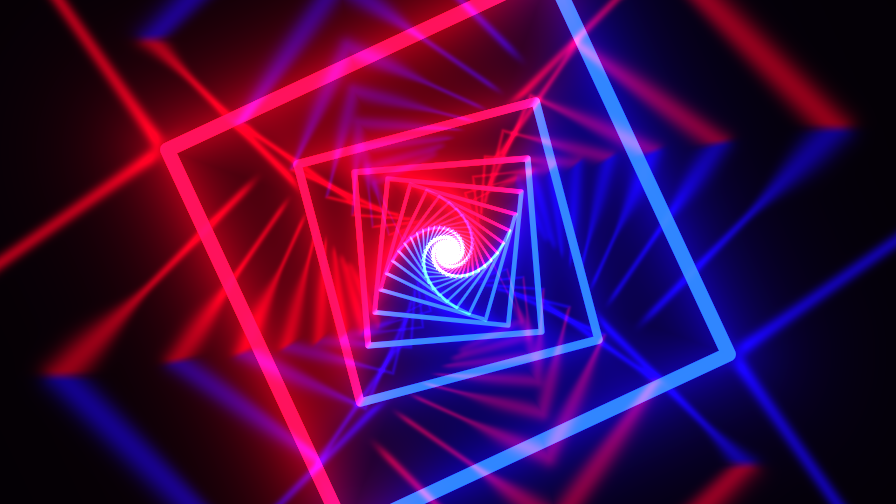
Give the GLSL for this background, as a WebGL 1 fragment shader.

```glsl
precision highp float;
// Twisting tunnel of red and blue neon square frames with blurred mirror reflections.

uniform vec2 u_resolution;

// Tunnel geometry, in canvas heights
const float FRONT_SIZE = 0.419;    // half side of the nearest frame
const float DEPTH_STEP = 0.715;    // perspective shrink per frame
const float FRONT_ANGLE = 0.436;   // rotation of the nearest frame
const float TWIST = 0.178;         // rotation lost per frame
const float TUBE = 0.0345;         // tube half width relative to frame size
const float MIRROR_ANGLE = 0.5236; // direction of the first mirror wall
const float HALF_PI = 1.570796;
const int FRAMES = 40;
const int MIRROR_FRAMES = 9;
const int WALLS = 4;

// Light
const float GLOW_GAIN = 0.68;
const float GLOW_REACH = 0.23;
const float GLOW_FADE = 0.25;
const float MIRROR_GAIN = 0.62;
const float MIRROR_BLUR = 0.11;
const float CORE_RADIUS = 0.021;

const vec3 NIGHT = vec3(0.015, 0.0, 0.02);
const vec3 RED_TUBE = vec3(1.0, 0.07, 0.26);
const vec3 BLUE_TUBE = vec3(0.12, 0.52, 1.0);
const vec3 RED_GLOW = vec3(1.0, 0.0, 0.12);
const vec3 BLUE_GLOW = vec3(0.08, 0.01, 0.95);
const vec3 CREAM = vec3(1.0, 0.86, 0.8);

float frameSize(float k) {
  return FRONT_SIZE / (1.0 + DEPTH_STEP * k);
}

vec2 direction(float angle) {
  return vec2(cos(angle), sin(angle));
}

// Rotates a point into the axes of frame k
vec2 toFrame(vec2 p, float k) {
  vec2 axis = direction(FRONT_ANGLE - TWIST * k);
  return vec2(dot(p, axis), dot(p, vec2(-axis.y, axis.x)));
}

float boxDistance(vec2 q, float size) {
  vec2 d = abs(q) - size;
  return length(max(d, 0.0)) + min(max(d.x, d.y), 0.0);
}

// One on the red sides of a frame, zero on the blue sides
float redSide(vec2 q, float size, float softness) {
  return smoothstep(-softness, softness, (q.y - q.x) / size);
}

// Tube and surrounding glow of frame k
vec3 neonFrame(vec2 p, float k, float pixel) {
  float size = frameSize(k);
  vec2 q = toFrame(p, k);
  float d = abs(boxDistance(q, size));
  float width = TUBE * size;
  float tube = clamp(0.5 + (width - d) / pixel, 0.0, 1.0) * min(1.0, 2.0 * width / pixel);
  vec3 tubeColor = mix(BLUE_TUBE, RED_TUBE, redSide(q, size, 0.06));
  tubeColor = mix(tubeColor, CREAM, 0.75 * smoothstep(11.0, 24.0, k));
  vec3 glowColor = mix(BLUE_GLOW, RED_GLOW, redSide(q, size, 0.6));
  float glow = GLOW_GAIN / (1.0 + GLOW_FADE * k) * exp(-d / (GLOW_REACH * size));
  return tube * tubeColor + glow * glowColor;
}

// Image of frame k in one wall, softer with distance from that wall
vec3 mirrorFrame(vec2 p, float k, float wall) {
  float size = frameSize(k);
  vec2 normal = direction(MIRROR_ANGLE + HALF_PI * wall);
  vec2 q = toFrame(reflect(p - 2.0 * size * normal, normal), k);

  // Open the side that touches the wall
  vec2 open = direction(HALF_PI * wall);
  float along = dot(q, open);
  q -= open * clamp(along, 0.0, size);
  float visible = 1.0 - smoothstep(1.05, 1.35, along / size);
  visible *= smoothstep(0.0, 0.1, boxDistance(toFrame(p, k), size) / size);

  float blur = MIRROR_BLUR * smoothstep(2.2, 3.1, dot(p, normal) / size);
  float d = boxDistance(q, size) / (size * (TUBE + blur));
  float light = MIRROR_GAIN * exp(-0.13 * k - d * d);
  return light * visible * mix(BLUE_GLOW, RED_GLOW, redSide(q, size, 0.08));
}

void main() {
  vec2 p = (gl_FragCoord.xy - 0.5 * u_resolution) / u_resolution.y;
  float pixel = 1.0 / u_resolution.y;
  vec3 color = NIGHT;

  // Reflections in the four walls
  for (int w = 0; w < WALLS; w++) {
    for (int k = 0; k < MIRROR_FRAMES; k++) {
      color += mirrorFrame(p, float(k), float(w));
    }
  }

  // Receding frames
  for (int k = 0; k < FRAMES; k++) {
    color += neonFrame(p, float(k), pixel);
  }

  // White light at the far end
  float r = length(p);
  color += 1.6 * exp(-r * r / (CORE_RADIUS * CORE_RADIUS));
  color += 0.3 * CREAM * exp(-r / (2.0 * CORE_RADIUS));

  gl_FragColor = vec4(min(color, 1.0), 1.0);
}
```
